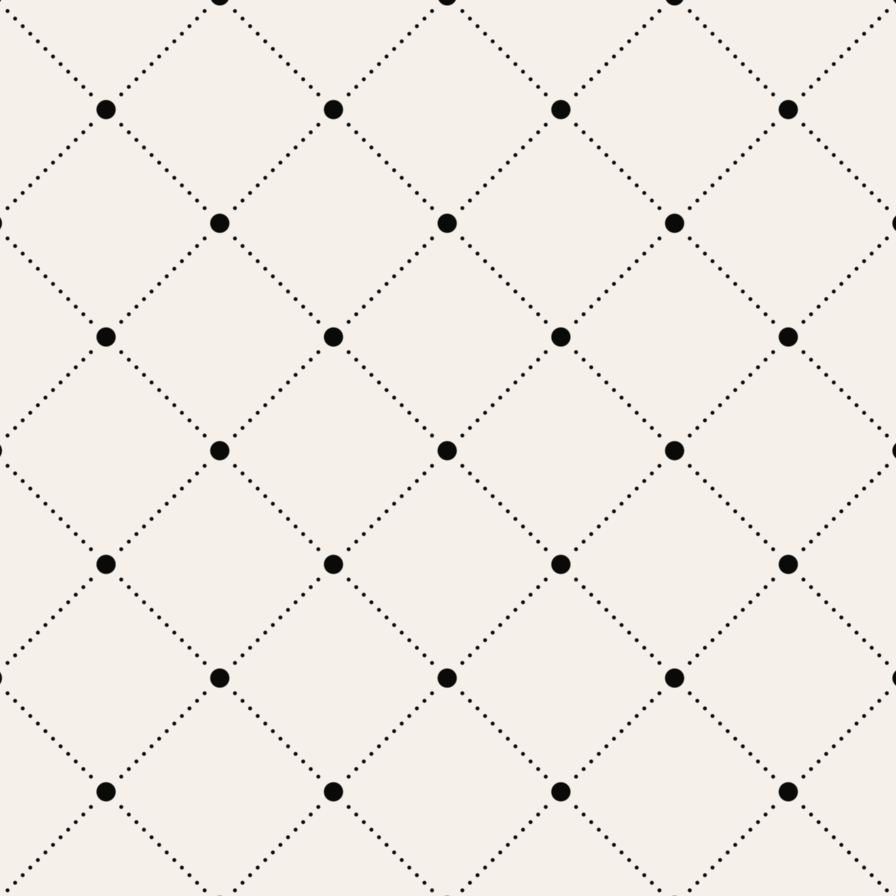
Give the GLSL for this pattern, as a WebGL 1 fragment shader.

```glsl
precision highp float;
// Diagonal lattice of large ink dots joined by dotted lines on warm paper.
// The plane is turned 45 degrees so that nodes fall on integers, then one
// cell is folded onto a quadrant and measured with circle distances.

uniform vec2 u_resolution;

#define PERIOD 0.2538               // node spacing across and down
#define CENTRE vec2(0.4991, 0.4970) // position of the middle node
#define NODE_RADIUS 0.0107
#define BEAD_RADIUS 0.0021
#define BEAD_STEPS 15.0             // bead intervals from node to node
#define BEAD_GAP 2.0                // intervals skipped next to a node
#define SOFTNESS 0.0012             // half width of the ink edge
#define PAPER vec3(0.960, 0.943, 0.916)
#define INK vec3(0.040, 0.040, 0.035)

// Distance to the dotted line along the second axis, in lattice units.
float beadDistance(vec2 quadrant) {
  float index = floor(quadrant.y * BEAD_STEPS + 0.5);
  index = clamp(index, BEAD_GAP, floor(BEAD_STEPS * 0.5));
  return length(quadrant - vec2(0.0, index / BEAD_STEPS));
}

float inkCoverage(float signedDistance, float edge) {
  return 1.0 - smoothstep(-edge, edge, signedDistance);
}

void main() {
  float size = min(u_resolution.x, u_resolution.y);
  vec2 p = (gl_FragCoord.xy / size - CENTRE) / PERIOD;

  // Turn to lattice axes and fold around the nearest node.
  vec2 lattice = vec2(p.x + p.y, p.x - p.y);
  vec2 quadrant = abs(fract(lattice + 0.5) - 0.5);
  float unit = PERIOD * 0.70711; // canvas length of one lattice unit

  float node = length(quadrant) * unit - NODE_RADIUS;
  float bead = min(beadDistance(quadrant), beadDistance(quadrant.yx)) * unit
             - BEAD_RADIUS;

  float edge = max(SOFTNESS, 0.6 / size);
  float ink = inkCoverage(min(node, bead), edge);
  gl_FragColor = vec4(mix(PAPER, INK, ink), 1.0);
}
```
